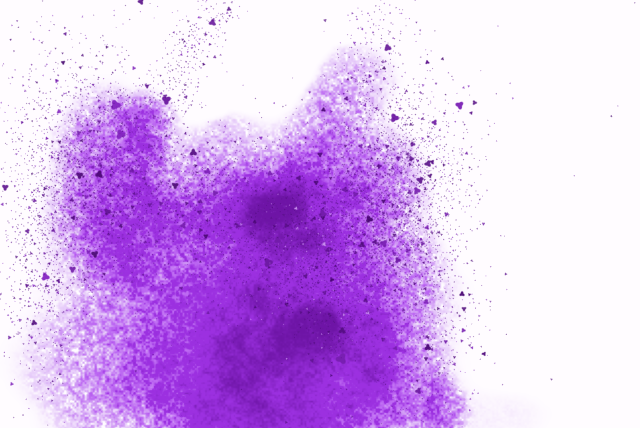
Reproduce this background procedurally as a Shadertoy shader.

```glsl
// Burst of violet powder with drifting grains on a white ground.

const vec3 WHITE  = vec3(1.00, 0.99, 1.00);
const vec3 MIST   = vec3(0.91, 0.81, 0.98);
const vec3 LILAC  = vec3(0.82, 0.61, 0.96);
const vec3 ORCHID = vec3(0.74, 0.41, 0.95);
const vec3 VIOLET = vec3(0.61, 0.19, 0.88);
const vec3 DEEP   = vec3(0.43, 0.08, 0.65);
const vec3 CLOD   = vec3(0.27, 0.02, 0.43);

const float WARP = 0.10;         // billowing of the cloud edges
const float GRAIN = 0.30;        // powder texture strength
const float GRAIN_SCALE = 210.0;
const int   SPECK_LAYERS = 6;
const float SPECK_CELL = 0.055;  // cell size of the largest specks
const float SPECK_SHRINK = 0.64;

// Powder clouds: centre.xy, radii.xy; then tilt, density
const int CLOUDS = 12;
const vec4 CLOUD_SHAPE[CLOUDS] = vec4[](
    vec4(0.56, 0.20, 0.40, 0.38), vec4(0.27, 0.57, 0.13, 0.21),
    vec4(0.35, 0.70, 0.055, 0.09), vec4(0.76, 0.55, 0.20, 0.14),
    vec4(0.79, 0.75, 0.17, 0.09), vec4(0.53, 0.67, 0.10, 0.06),
    vec4(0.70, 0.38, 0.17, 0.20), vec4(0.68, 0.11, 0.25, 0.22),
    vec4(0.54, 0.54, 0.19, 0.09), vec4(1.02, 0.06, 0.055, 0.07),
    vec4(0.94, 0.31, 0.10, 0.27), vec4(1.14, 0.03, 0.17, 0.08));
const vec2 CLOUD_LOOK[CLOUDS] = vec2[](
    vec2(0.0, 0.63), vec2(0.0, 0.42), vec2(0.2, 0.26), vec2(0.3, 0.36),
    vec2(0.75, 0.20), vec2(0.3, 0.10), vec2(0.2, 0.17), vec2(0.0, 0.27),
    vec2(0.1, 0.26), vec2(-0.3, 0.30), vec2(0.0, 0.20), vec2(0.0, 0.05));

// Speck swarms: centre.xy, radii.xy; then tilt, abundance
const int SWARMS = 9;
const vec4 SWARM_SHAPE[SWARMS] = vec4[](
    vec4(0.20, 0.60, 0.15, 0.21), vec4(0.45, 0.89, 0.17, 0.05),
    vec4(0.93, 0.60, 0.12, 0.18), vec4(0.74, 0.45, 0.18, 0.16),
    vec4(0.98, 0.29, 0.10, 0.23), vec4(0.78, 0.27, 0.06, 0.09),
    vec4(0.87, 0.88, 0.15, 0.05), vec4(0.10, 0.32, 0.08, 0.17),
    vec4(0.45, 0.53, 0.16, 0.13));
const vec2 SWARM_LOOK[SWARMS] = vec2[](
    vec2(0.0, 0.65), vec2(1.1, 0.38), vec2(0.0, 0.60), vec2(0.4, 0.75),
    vec2(0.0, 0.35), vec2(0.0, 0.50), vec2(1.3, 0.25), vec2(0.0, 0.28),
    vec2(0.0, 0.40));

float hash(vec2 p) {
    vec3 q = fract(vec3(p.xyx) * 0.1031);
    q += dot(q, q.yzx + 33.33);
    return fract((q.x + q.y) * q.z);
}

float noise(vec2 p) {
    vec2 i = floor(p), f = fract(p);
    f = f * f * (3.0 - 2.0 * f);
    return mix(mix(hash(i), hash(i + vec2(1, 0)), f.x),
               mix(hash(i + vec2(0, 1)), hash(i + vec2(1, 1)), f.x), f.y);
}

mat2 rot(float a) { return mat2(cos(a), sin(a), -sin(a), cos(a)); }

float fbm(vec2 p) {
    float sum = 0.0, amp = 0.5;
    for (int i = 0; i < 5; i++) {
        sum += amp * noise(p);
        p = rot(0.6) * p * 2.03 + 7.1;
        amp *= 0.5;
    }
    return sum;
}

// Squared distance in units of a tilted ellipse
float ellipse2(vec2 p, vec4 shape, float tilt) {
    vec2 q = ((p - shape.xy) * rot(tilt)) / shape.zw;
    return dot(q, q);
}

float cloudDensity(vec2 p) {
    vec2 w = p + WARP * (vec2(fbm(p * 6.0 + 3.0), fbm(p * 6.0 + 41.0)) - 0.48);
    float sum = 0.0;
    for (int i = 0; i < CLOUDS; i++) {
        float d2 = ellipse2(w, CLOUD_SHAPE[i], CLOUD_LOOK[i].x);
        sum += CLOUD_LOOK[i].y * exp(-d2 * d2);
    }
    // Thin pockets low on the left
    sum -= 0.17 * exp(-ellipse2(w, vec4(0.30, 0.24, 0.12, 0.11), 0.4));
    sum -= 0.17 * exp(-ellipse2(w, vec4(0.36, 0.00, 0.14, 0.06), 0.2));
    return max(sum, 0.0) * (0.72 + 0.58 * fbm(p * 9.0 + 17.0));
}

float swarmDensity(vec2 p) {
    float sum = 0.0;
    for (int i = 0; i < SWARMS; i++)
        sum += SWARM_LOOK[i].y * exp(-ellipse2(p, SWARM_SHAPE[i], SWARM_LOOK[i].x));
    return min(sum, 1.0);
}

vec3 powderColor(float d) {
    vec3 c = mix(WHITE, MIST, smoothstep(0.01, 0.15, d));
    c = mix(c, LILAC, smoothstep(0.13, 0.30, d));
    c = mix(c, ORCHID, smoothstep(0.28, 0.46, d));
    c = mix(c, VIOLET, smoothstep(0.44, 0.66, d));
    return mix(c, DEEP, smoothstep(0.70, 1.02, d));
}

void mainImage(out vec4 fragColor, in vec2 fragCoord) {
    vec2 p = fragCoord / iResolution.y;
    float px = 1.0 / iResolution.y;

    // Cloud with dusty grain, calmer where the powder is thick
    float density = cloudDensity(p);
    float dust = noise(p * GRAIN_SCALE) + noise(p * GRAIN_SCALE * 0.47 + 9.0) - 1.0;
    float dusty = smoothstep(0.02, 0.25, density) * (1.0 - 0.75 * smoothstep(0.5, 0.9, density));
    vec3 col = powderColor(density + GRAIN * dust * dusty);

    // Scattered specks, many small and few large
    float cell = SPECK_CELL;
    for (int i = 0; i < SPECK_LAYERS; i++) {
        float layer = float(i);
        mat2 turn = rot(0.5 + layer * 1.3);
        vec2 q = turn * p / cell, id = floor(q), seed = id + layer * 57.0;
        vec2 centre = id + 0.27 + 0.46 * vec2(hash(seed + 3.7), hash(seed + 91.3));
        vec2 v = q - centre;
        float size = hash(seed + 23.9), shade = hash(seed + 61.1);
        float radius = mix(0.07, 0.20, size * size);
        radius *= 1.0 + 0.25 * sin(3.0 * atan(v.y, v.x + 1e-5) + shade * 20.0);
        float chance = swarmDensity((centre * cell) * turn) * mix(0.28, 0.75, layer / 5.0);
        float edge = px / cell;
        float speck = smoothstep(radius + edge, radius - edge, length(v));
        speck *= step(hash(seed + 7.3), chance) * mix(0.95, 0.7, layer / 5.0);
        vec3 tint = mix(CLOD, VIOLET, shade * 0.75);
        tint = mix(tint, LILAC, step(0.93, shade) * smoothstep(0.5, 0.8, density));
        col = mix(col, tint, speck);
        cell *= SPECK_SHRINK;
    }
    fragColor = vec4(col, 1.0);
}
```
